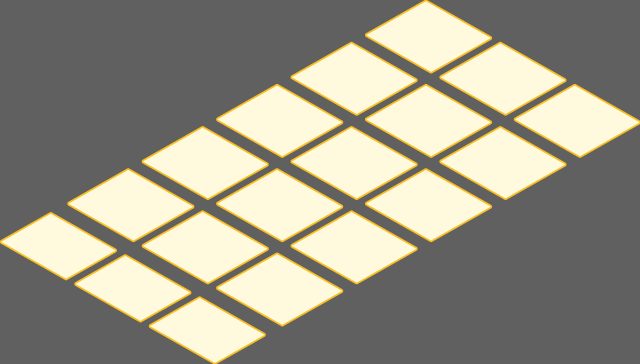
Give the GLSL for this pattern, as a Shadertoy shader.

```glsl
// A slanted floor of cream tiles with gold rims on plain grey, six by three.
// Each point is mapped to skewed grid coordinates, snapped to its nearest cell,
// and shaded by the distance to that cell's rounded parallelogram.

const vec2 CANVAS = vec2(1.7534, 1.0);       // canvas size in canvas heights
const vec2 FIRST_TILE = vec2(0.1545, 0.3205); // centre of the leftmost cell
const vec2 STEP_UP = vec2(0.2039, 0.1158);   // one cell up and to the right
const vec2 STEP_DOWN = vec2(0.2039, -0.1158); // one cell down and to the right
const vec2 LAST_CELL = vec2(5.0, 2.0);

const vec3 GREY = vec3(0.376);
const vec3 CREAM = vec3(1.0, 0.976, 0.867);
const vec3 GOLD = vec3(0.98, 0.745, 0.13);

const float CORNER_RADIUS = 0.0062;
const float RIM_WIDTH = 0.0047;

// Position measured in steps along the two grid axes
vec2 toGrid(vec2 p, vec2 stepU, vec2 stepV) {
    return inverse(mat2(stepU, stepV)) * p;
}

float segmentDistance(vec2 p, vec2 middle, vec2 halfEdge) {
    vec2 d = p - middle;
    float t = clamp(dot(d, halfEdge) / dot(halfEdge, halfEdge), -1.0, 1.0);
    return length(d - halfEdge * t);
}

// Signed distance to a parallelogram; halfSize is given in grid steps
float parallelogram(vec2 g, vec2 halfSize, vec2 stepU, vec2 stepV) {
    vec2 p = g.x * stepU + g.y * stepV;
    vec2 a = halfSize.x * stepU;
    vec2 b = halfSize.y * stepV;
    vec2 side = mix(vec2(-1.0), vec2(1.0), step(0.0, g));
    float d = min(segmentDistance(p * side.x, a, b),
                  segmentDistance(p * side.y, b, a));
    vec2 excess = abs(g) - halfSize;
    return max(excess.x, excess.y) < 0.0 ? -d : d;
}

// Shrink the straight outline, then grow it back with round corners
float roundedTile(vec2 g, vec2 halfSize, float radius) {
    float area = abs(STEP_UP.x * STEP_DOWN.y - STEP_UP.y * STEP_DOWN.x);
    vec2 inset = radius * vec2(length(STEP_DOWN), length(STEP_UP)) / area;
    return parallelogram(g, halfSize - inset, STEP_UP, STEP_DOWN) - radius;
}

float coverage(float d, float pixel) {
    return clamp(0.5 - d / pixel, 0.0, 1.0);
}

void mainImage(out vec4 fragColor, in vec2 fragCoord) {
    vec2 p = fragCoord / iResolution.xy * CANVAS;
    float pixel = CANVAS.y / iResolution.y;

    // Nearest cell and the position inside it
    vec2 grid = toGrid(p - FIRST_TILE, STEP_UP, STEP_DOWN);
    vec2 cell = clamp(floor(grid + 0.5), vec2(0.0), LAST_CELL);
    vec2 local = grid - cell;

    // The first column is narrower and sits slightly off centre
    float narrow = 1.0 - step(0.5, cell.x);
    local.x -= 0.0275 * narrow;
    vec2 halfSize = vec2(0.425 - 0.0675 * narrow, 0.46);

    // Gold tile with a cream face inset by the rim
    float d = roundedTile(local, halfSize, CORNER_RADIUS);
    vec3 color = mix(GREY, GOLD, coverage(d, pixel));
    color = mix(color, CREAM, coverage(d + RIM_WIDTH, pixel));
    fragColor = vec4(color, 1.0);
}
```
